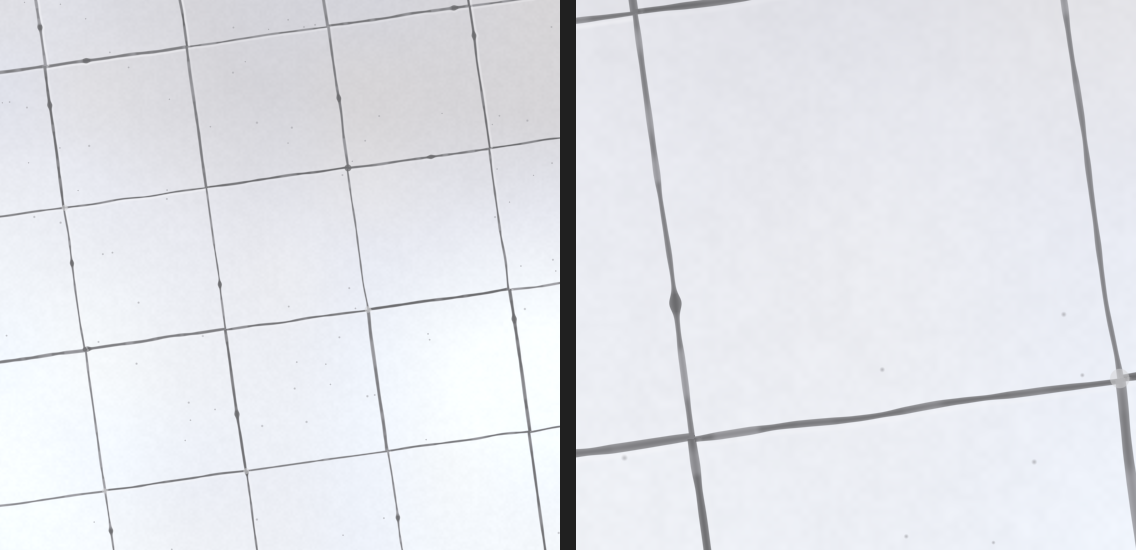
Left, the full canvas; right, a detail of the centre.
Reproduce this pattern procedurally as a Shadertoy shader.

```glsl
// Pale glazed square tiles, turned a few degrees, with thin uneven grey joints.
// A rotated grid gives the cells; hashes vary each tile and joint segment, and
// value noise adds wobble, wear, grain and soft light across the surface.

const float PITCH = 0.2600;               // tile size, in canvas heights
const float TILT = 0.140;                 // grid rotation, radians
const vec2 ANCHOR = vec2(0.4115, 0.4010); // position of one joint crossing
const float HALF_WIDTH = 0.0088;          // joint half width, in tiles
const float WIDTH_SPREAD = 0.0050;        // joint width variation
const float OFFSET_SPREAD = 0.0100;       // misalignment of joint segments
const float TILE_SPREAD = 0.14;           // brightness variation of tiles
const float SPECK_DENSITY = 0.018;

const vec3 DIM = vec3(0.835, 0.832, 0.850);
const vec3 MID = vec3(0.905, 0.912, 0.942);
const vec3 BRIGHT = vec3(0.955, 0.972, 0.992);
const vec3 JOINT_DARK = vec3(0.42, 0.42, 0.43);
const vec3 JOINT_PALE = vec3(0.62, 0.62, 0.64);
const vec3 RIM = vec3(0.97, 0.97, 0.98);

float hash(vec2 p) {
    return fract(sin(dot(p, vec2(127.1, 311.7))) * 43758.5453);
}

float noise(vec2 p) {
    vec2 i = floor(p), f = fract(p);
    f = f * f * (3.0 - 2.0 * f);
    return mix(mix(hash(i), hash(i + vec2(1, 0)), f.x),
               mix(hash(i + vec2(0, 1)), hash(i + vec2(1, 1)), f.x), f.y);
}

// Broad light: dim at the top, bright below, with glows at left and right.
vec3 surfaceLight(vec2 uv, vec2 tile) {
    float t = 1.0 - smoothstep(0.18, 0.98, uv.y);
    t += 0.28 * exp(-10.0 * uv.x * uv.x);
    t -= 0.20 * uv.x * uv.y;
    vec2 glow = (uv - vec2(1.0, 0.34)) / vec2(0.24, 0.20);
    t += 0.55 * exp(-dot(glow, glow));
    vec2 shade = (uv - vec2(0.42, 0.16)) / vec2(0.26, 0.28);
    t -= 0.32 * exp(-dot(shade, shade));
    t += TILE_SPREAD * (hash(tile + 7.3) - 0.5);
    t += 0.10 * (noise(uv * 9.0) - 0.5);
    t = clamp(t, 0.0, 1.25);
    vec3 col = t < 0.5 ? mix(DIM, MID, t * 2.0) : mix(MID, BRIGHT, t * 2.0 - 1.0);
    float warmth = noise(uv * 6.0 + 31.0) - 0.5;
    return col + warmth * vec3(0.012, 0.004, -0.014);
}

// One family of joints: q.x runs along the line, q.y across it.
vec3 addJoints(vec3 col, vec2 q, float side, float seed, float px) {
    float line = floor(q.y + 0.5);
    vec2 id = vec2(floor(q.x), line) + seed;
    float wobble = 0.010 * (noise(vec2(q.x * 5.0, line * 17.0 + seed)) - 0.5);
    float across = q.y - line + wobble + OFFSET_SPREAD * (hash(id) - 0.5);
    float wear = noise(vec2(q.x * 16.0, line * 9.0 + seed * 3.0));
    float width = HALF_WIDTH + WIDTH_SPREAD * (hash(id + 3.7) - 0.5);
    width += 0.0035 * (wear - 0.5);

    // Occasional dark nicks swell the joint.
    float along = fract(q.x) - hash(id + 9.1);
    float nick = step(0.6, hash(id + 5.9)) * exp(-along * along * 2200.0);
    width += 0.008 * nick;

    // Pale lip on one edge, then the joint itself.
    float lip = smoothstep(px + 0.008, 0.0, abs(across - side * (width + 0.008)));
    col = mix(col, RIM, 0.45 * lip * hash(id + 2.2));
    float mask = 1.0 - smoothstep(-px, px, abs(across) - width);
    float pale = hash(id + 6.4) * 0.65 + 0.5 * smoothstep(0.55, 0.9, wear);
    vec3 ink = mix(JOINT_DARK, JOINT_PALE, clamp(pale - nick, 0.0, 1.0));
    float core = smoothstep(width * 1.4, 0.0, abs(across));
    return mix(col, ink, mask * mix(0.72, 1.0, core));
}

// Dark or pale blobs where the joints cross.
vec3 addCrossings(vec3 col, vec2 p, float px) {
    vec2 id = floor(p + 0.5);
    float kind = hash(id + 23.0);
    float radius = 0.013 + 0.012 * hash(id + 14.0);
    float blob = 1.0 - smoothstep(-px, px, length(p - id) - radius);
    float strength = 0.75 * step(0.62, kind) + 0.55 * step(kind, 0.2);
    return mix(col, kind < 0.2 ? RIM * 0.86 : JOINT_DARK, blob * strength);
}

// Sparse small marks in the glaze.
float specks(vec2 p, float px) {
    vec2 g = p * 16.0, id = floor(g);
    vec2 spot = 0.25 + 0.5 * vec2(hash(id + 1.3), hash(id + 8.6));
    float radius = 0.05 + 0.08 * hash(id + 4.4);
    float dotMask = 1.0 - smoothstep(0.0, radius + 16.0 * px, length(g - id - spot));
    return dotMask * step(1.0 - SPECK_DENSITY, hash(id + 19.0));
}

void mainImage(out vec4 fragColor, in vec2 fragCoord) {
    vec2 uv = fragCoord / iResolution.y;
    vec2 axis = vec2(cos(TILT), sin(TILT));
    vec2 d = uv - ANCHOR;
    vec2 p = vec2(dot(d, axis), dot(d, vec2(-axis.y, axis.x))) / PITCH;
    float px = 0.8 / (iResolution.y * PITCH);

    vec3 col = surfaceLight(uv, floor(p));
    col += 0.014 * (noise(uv * 230.0) - 0.5) + 0.012 * (noise(uv * 90.0) - 0.5);
    col = mix(col, JOINT_PALE, 0.6 * specks(p, px));
    col = addJoints(col, p, -1.0, 11.0, px);
    col = addJoints(col, p.yx, 1.0, 47.0, px);
    col = addCrossings(col, p, px);
    fragColor = vec4(clamp(col, 0.0, 1.0), 1.0);
}
```
